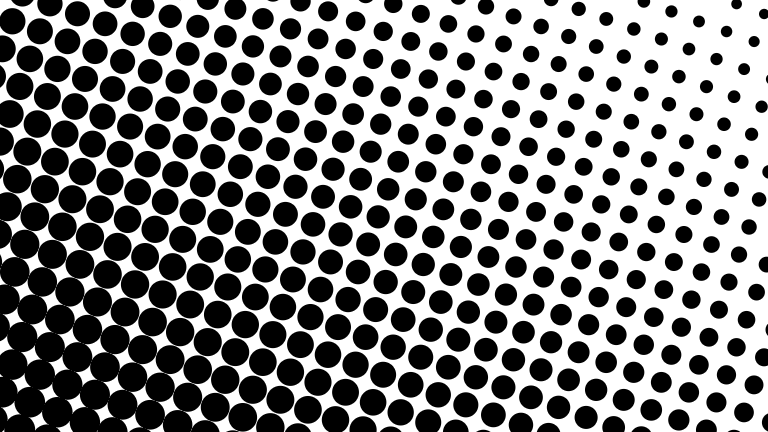
Give the GLSL for this pattern, as a Shadertoy shader.

```glsl
// Tilted halftone screen: black dots on white, shrinking from lower left to upper right.

const float CELL = 0.0679;         // dot spacing, in canvas heights
const float TILT = radians(20.0);  // clockwise turn of the dot rows

// Dot radius in cells for a point in canvas heights; ink area falls along the diagonal.
float dotRadius(vec2 point, float aspect) {
    float along = clamp((point.x + point.y) / (aspect + 1.0), 0.0, 1.0);
    float fade = mix(along, smoothstep(0.0, 1.0, along), 0.5);
    return sqrt(mix(0.28, 0.029, fade));
}

void mainImage(out vec4 fragColor, in vec2 fragCoord) {
    float aspect = iResolution.x / iResolution.y;
    vec2 point = fragCoord / iResolution.y;

    // Rotated grid, anchored on a dot near the middle of the canvas
    vec2 anchor = vec2(0.5 * aspect - 0.0135, 0.498);
    float c = cos(TILT), s = sin(TILT);
    mat2 gridToCanvas = mat2(c, -s, s, c);
    vec2 grid = transpose(gridToCanvas) * (point - anchor) / CELL;
    vec2 nearest = floor(grid + 0.5);

    // Union of neighbouring dots, since large ones overlap their cells
    float dist = 1e3;
    for (int y = -1; y <= 1; y++) {
        for (int x = -1; x <= 1; x++) {
            vec2 dotCell = nearest + vec2(x, y);
            vec2 dotCentre = anchor + gridToCanvas * dotCell * CELL;
            dist = min(dist, length(grid - dotCell) - dotRadius(dotCentre, aspect));
        }
    }

    // Edge smoothed over about one pixel
    float pixel = 1.0 / (iResolution.y * CELL);
    float paper = clamp(dist / pixel + 0.5, 0.0, 1.0);
    fragColor = vec4(vec3(paper), 1.0);
}
```
